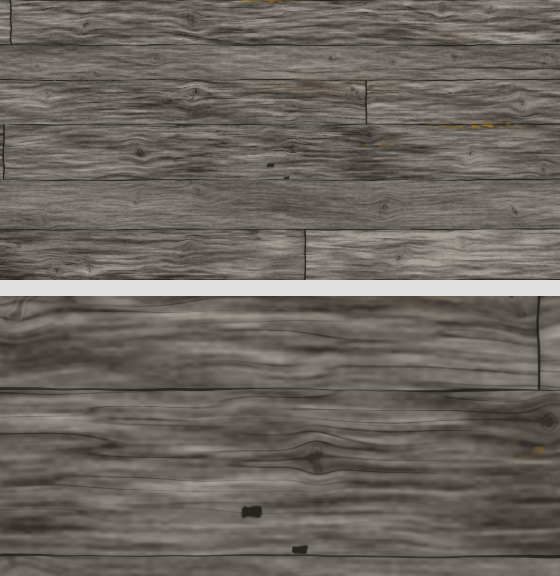
Top: the whole. Bottom: its middle third, enlarged.
Reproduce this texture procedurally as a WebGL 2 fragment shader.

```glsl
#version 300 es
precision highp float;
// Weathered grey barn boards: six rows with butt joints, knots, cracks and lichen.
uniform vec2 u_resolution;
out vec4 fragColor;

float hash(vec2 p) {
  return fract(sin(dot(p, vec2(127.1, 311.7))) * 43758.5453);
}

float noise(vec2 p) {
  vec2 i = floor(p), f = fract(p);
  f = f * f * (3.0 - 2.0 * f);
  return mix(mix(hash(i), hash(i + vec2(1, 0)), f.x),
             mix(hash(i + vec2(0, 1)), hash(i + vec2(1, 1)), f.x), f.y);
}

// Soft elliptical area used for stains and lichen
float patchMask(vec2 p, vec2 centre, vec2 size) {
  vec2 d = (p - centre) / size;
  return exp(-dot(d, d));
}

// Small ragged hole with rounded corners
float hole(vec2 p, vec2 centre, vec2 halfSize, float px) {
  vec2 d = abs(p - centre + 0.004 * (noise(p * 160.0) - 0.5)) - halfSize;
  float dist = length(max(d, 0.0)) + min(max(d.x, d.y), 0.0) - 0.003;
  return 1.0 - smoothstep(-px, px + 0.001, dist);
}

// Thin dark line where the noise crosses its middle value
float fissure(vec2 p, float width) {
  return 1.0 - smoothstep(0.0, width, abs(noise(p) - 0.5));
}

void main() {
  vec2 p = gl_FragCoord.xy / u_resolution.y;
  float px = 1.0 / u_resolution.y;

  // Rows of unequal height; a joint below zero means an unbroken board
  float edges[7] = float[](0.0, 0.18, 0.357, 0.555, 0.714, 0.8385, 1.0);
  float joints[6] = float[](1.091, -1.0, 0.013, 1.307, -1.0, 0.039);
  float wobbleY = p.y + 0.004 * (noise(vec2(p.x * 5.0, 3.0)) - 0.5)
                      + 0.002 * (noise(vec2(p.x * 31.0, 8.0)) - 0.5);
  int row = 0;
  for (int i = 1; i < 6; i++) if (wobbleY > edges[i]) row = i;
  float low = edges[row], high = edges[row + 1];
  float jointX = joints[row] + 0.004 * (noise(vec2(p.y * 30.0, row)) - 0.5);
  float seed = float(row) * 17.3 + (p.x > jointX ? 5.7 : 0.0);
  float rough = row == 1 || row == 4 ? 0.45 : 1.0;

  // Grain height, gently waved and pushed aside by knots
  float v = p.y + 0.022 * (noise(vec2(p.x * 2.2, p.y * 5.0) + seed) - 0.5)
                + 0.008 * (noise(vec2(p.x * 13.0, p.y * 26.0) + seed) - 0.5);
  float knotShade = 0.0;
  for (int i = 0; i < 8; i++) {
    vec2 id = vec2(float(i) + 0.5, float(row) * 3.7 + 1.3);
    if (hash(id + 9.0) < 0.3) continue;
    vec2 centre = vec2((float(i) + hash(id)) * 0.25, mix(low, high, 0.15 + 0.7 * hash(id + 4.0)));
    float radius = 0.008 + 0.010 * hash(id + 7.0);
    vec2 d = (p - centre) / radius;
    d.x += d.y * (hash(id + 2.0) - 0.5) * 1.4;
    d *= vec2(1.0, row == 4 ? 1.0 : 0.55);
    float wrap = exp(-0.4 * dot(d * vec2(0.7, 1.0), d * vec2(0.7, 1.0)));
    v -= (p.y - centre.y) * 0.7 * wrap;
    float r = length(d) + 1.1 * (noise(p * vec2(90.0, 70.0)) - 0.5);
    float rings = 0.6 + 0.4 * sin(r * 9.0);
    knotShade = max(knotShade, (1.0 - smoothstep(0.1, 1.3, r)) * rings);
  }

  // Streaks from broad to fine
  vec2 g = vec2(p.x, v) + seed;
  float tone = 0.66 + 0.16 * (hash(vec2(seed, 2.0)) - 0.5);
  tone += 0.24 * (noise(p * vec2(2.0, 4.0) + seed) - 0.5);
  tone += 0.36 * (noise(g * vec2(2.0, 15.0)) - 0.5);
  tone += rough * 0.50 * (noise(g * vec2(5.0, 52.0)) - 0.5);
  tone += rough * 0.58 * (noise(g * vec2(10.0, 108.0) + 31.0) - 0.5);
  tone += mix(0.28, 0.46, rough) * (noise(g * vec2(20.0, 190.0) + 57.0) - 0.5);
  tone += 0.20 * (noise(p * vec2(110.0, 200.0)) - 0.5);

  // Weather cracks, pale raised fibres and knots
  float worn = smoothstep(0.42, 0.75, noise(g * vec2(3.0, 18.0) + 71.0));
  tone -= rough * worn * 0.32 * fissure(g * vec2(7.0, 80.0) + 13.0, 0.10);
  tone += rough * 0.24 * worn * smoothstep(0.6, 0.85, noise(g * vec2(14.0, 120.0) + 43.0));
  tone -= 0.48 * knotShade;
  float splitY = 0.747 + 0.020 * (noise(vec2(p.x * 3.5, 6.0)) - 0.5) + 0.005 * noise(vec2(p.x * 19.0, 2.0));
  float split = (1.0 - smoothstep(0.0005, 0.002 + px, abs(p.y - splitY))) * smoothstep(0.85, 1.0, p.x);
  tone -= 0.60 * split * (0.4 + 0.6 * noise(vec2(p.x * 8.0, 4.0)));

  vec3 color = mix(vec3(0.24, 0.22, 0.20), vec3(0.58, 0.56, 0.53), clamp(tone, -0.1, 1.2));

  // Brown stains and speckled ochre lichen
  float stain = patchMask(p, vec2(1.14, 0.69), vec2(0.20, 0.03))
              + patchMask(p, vec2(1.59, 0.865), vec2(0.06, 0.015));
  color *= mix(vec3(1.0), vec3(0.94, 0.85, 0.77), min(stain, 1.0) * noise(g * vec2(12.0, 60.0)) * 1.3);
  float lichen = patchMask(p, vec2(1.72, 0.553), vec2(0.16, 0.010))
               + patchMask(p, vec2(0.95, 1.0), vec2(0.12, 0.008))
               + 0.7 * patchMask(p, vec2(1.36, 0.487), vec2(0.06, 0.012));
  float speckle = smoothstep(0.45, 0.75, noise(p * vec2(65.0, 130.0)));
  color = mix(color, vec3(0.68, 0.49, 0.11), min(lichen, 1.0) * speckle * 0.9);

  // Uneven gaps between boards, with soft shading beside them
  float rowGap = min(wobbleY - low, high - wobbleY);
  float endGap = joints[row] < 0.0 ? 1.0 : abs(p.x - jointX);
  float openness = noise(vec2(p.x * 9.0, floor(wobbleY * 7.0)));
  float gapWidth = 0.0004 + 0.0016 * openness;
  float gap = 1.0 - smoothstep(gapWidth - px * 0.5, gapWidth + px * 0.7, rowGap);
  gap *= 0.55 + 0.45 * openness;
  gap = max(gap, 0.9 * (1.0 - smoothstep(0.0005, 0.0012 + px, endGap)));
  gap = max(gap, hole(p, vec2(0.966, 0.409), vec2(0.008, 0.003), px));
  gap = max(gap, hole(p, vec2(1.023, 0.364), vec2(0.006, 0.001), px));
  color *= 1.0 - 0.14 * exp(-min(rowGap, endGap) * 150.0);
  color = mix(color, vec3(0.11, 0.10, 0.09), gap * 0.88);
  fragColor = vec4(color, 1.0);
}
```
